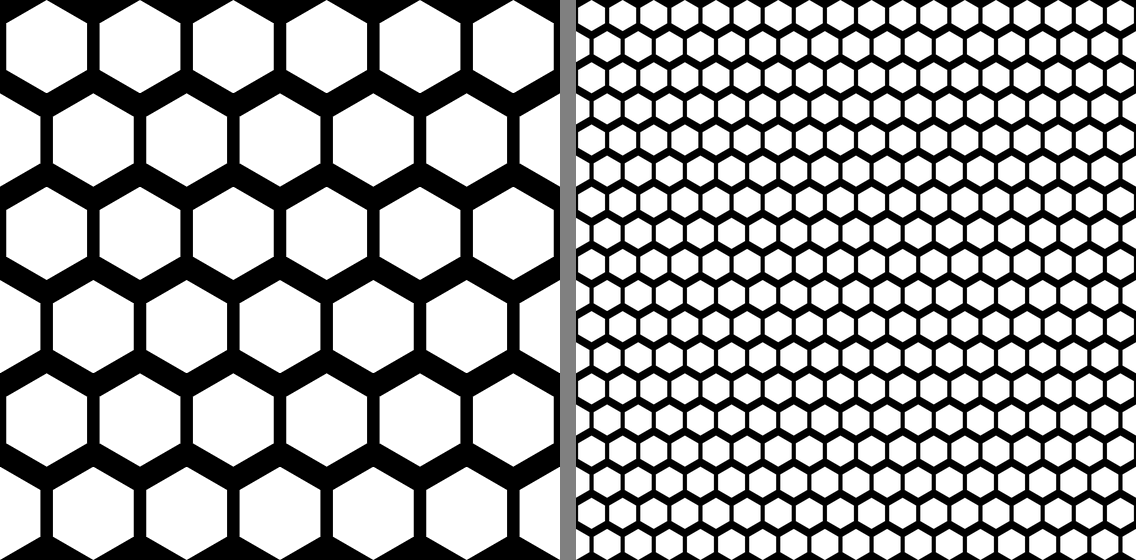
Left, the tile; right, the same tile 3 across and 3 down.
Reproduce this pattern procedurally as a three.js fragment shader.

```glsl
varying vec2 vUv;

const float REPEATS = 6.0;
const float HEX_RADIUS = 0.5;
const vec3 LINE_COLOR = vec3(0.0);
const vec3 HEX_COLOR = vec3(1.0);

// Cell coordinates centred on zero, with odd rows shifted half a cell
vec2 staggeredCell(vec2 p) {
  float shift = 0.5 * mod(floor(p.y), 2.0);
  return vec2(fract(p.x + shift + 0.5), fract(p.y)) - 0.5;
}

// Distance to the edges of a regular hexagon with its tips up and down
float hexagonDistance(vec2 p, float radius) {
  vec2 slantNormal = vec2(0.5, 0.5 * sqrt(3.0));
  vec2 q = abs(p);
  return max(q.x, dot(q, slantNormal)) - radius * slantNormal.y;
}

// Coverage of a shape, softened over one pixel
float fillMask(float distanceToEdge, float pixelSize) {
  return clamp(0.5 - distanceToEdge / pixelSize, 0.0, 1.0);
}

void main() {
  vec2 p = vUv * REPEATS;
  float pixelSize = max(fwidth(p.x), fwidth(p.y));
  float hexagon = hexagonDistance(staggeredCell(p), HEX_RADIUS);
  vec3 color = mix(LINE_COLOR, HEX_COLOR, fillMask(hexagon, pixelSize));
  gl_FragColor = vec4(color, 1.0);
}
```
